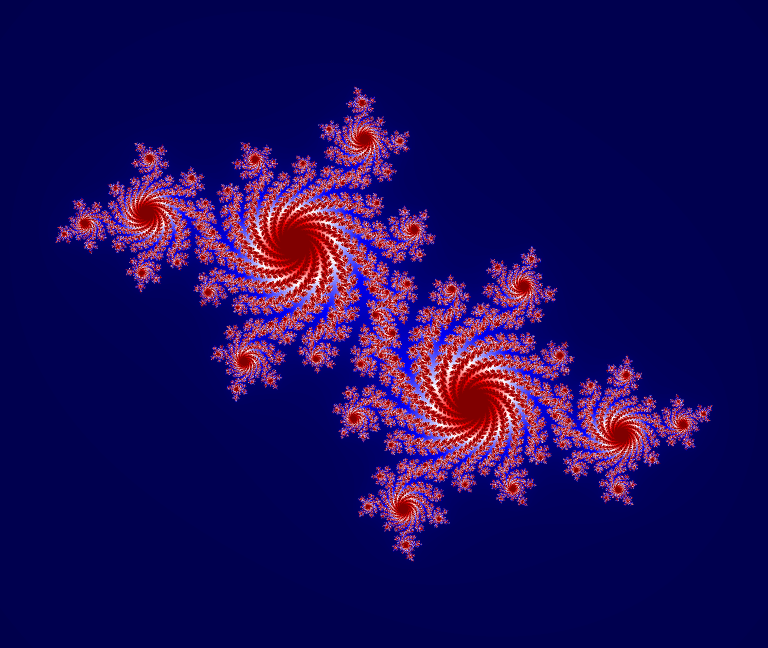
This background is drawn by a Shadertoy shader. Its source:

```glsl
#define SEED vec2(-0.4, 0.59)
#define VIEW_HEIGHT 2.715
#define MAX_STEPS 256
#define ESCAPE_RADIUS 2.0
#define SAMPLES 2

const vec3 NAVY = vec3(0.0, 0.0, 0.3);
const vec3 BLUE = vec3(0.0, 0.0, 1.0);
const vec3 WHITE = vec3(1.0);
const vec3 RED = vec3(1.0, 0.0, 0.0);
const vec3 MAROON = vec3(0.5, 0.0, 0.0);

vec2 complexSquare(vec2 z) {
    return vec2(z.x * z.x - z.y * z.y, 2.0 * z.x * z.y);
}

// Fraction of the step limit survived by z -> z^2 + SEED
float escapeTime(vec2 z) {
    int steps = 0;
    for (int i = 0; i < MAX_STEPS; i++) {
        if (dot(z, z) > ESCAPE_RADIUS * ESCAPE_RADIUS) break;
        z = complexSquare(z) + SEED;
        steps++;
    }
    return float(steps) / float(MAX_STEPS);
}

// Diverging ramp: navy, blue, white, red, maroon
vec3 palette(float t) {
    float s = clamp(t, 0.0, 1.0) * 4.0;
    vec3 color = mix(NAVY, BLUE, clamp(s, 0.0, 1.0));
    color = mix(color, WHITE, clamp(s - 1.0, 0.0, 1.0));
    color = mix(color, RED, clamp(s - 2.0, 0.0, 1.0));
    return mix(color, MAROON, clamp(s - 3.0, 0.0, 1.0));
}

void mainImage(out vec4 fragColor, in vec2 fragCoord) {
    // Average a regular grid of samples inside each pixel
    vec3 sum = vec3(0.0);
    for (int j = 0; j < SAMPLES; j++) {
        for (int i = 0; i < SAMPLES; i++) {
            vec2 offset = (vec2(i, j) + 0.5) / float(SAMPLES) - 0.5;
            vec2 centered = fragCoord + offset - 0.5 * iResolution.xy;
            vec2 z = centered / iResolution.y * VIEW_HEIGHT;
            sum += palette(escapeTime(z));
        }
    }
    fragColor = vec4(sum / float(SAMPLES * SAMPLES), 1.0);
}
```
